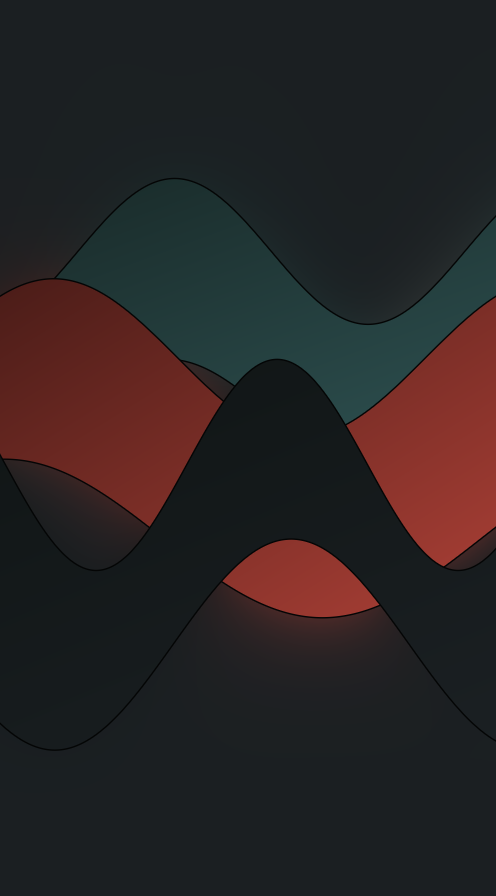
A Shadertoy shader for this background:

```glsl
// Three overlapping wavy ribbons in teal, red and near-black with soft glows on a dark ground.

// Signed distance above a cosine edge, in canvas heights; x and crest in canvas widths.
float waveDistance(vec2 p, float crest, float halfPeriod, float middle, float amplitude) {
    float k = 3.14159265 / halfPeriod;
    float phase = k * (p.x - crest);
    float slope = amplitude * k * sin(phase) * iResolution.y / iResolution.x;
    return (p.y - middle - amplitude * cos(phase)) / sqrt(1.0 + slope * slope);
}

// Positive outside the ribbon, negative inside.
float ribbon(float aboveTop, float aboveBottom) {
    return max(aboveTop, -aboveBottom);
}

vec3 addGlow(vec3 base, vec3 glow, float d) {
    return mix(base, glow, 0.38 * exp(-28.0 * max(d, 0.0)));
}

// Filled ribbon with a thin dark outline.
vec3 addRibbon(vec3 base, vec3 fill, float d) {
    float pixel = 1.0 / iResolution.y;
    vec3 color = mix(base, fill, clamp(0.5 - d / pixel, 0.0, 1.0));
    float outline = clamp((0.0008 - abs(d)) / pixel + 0.5, 0.0, 1.0);
    return mix(color, vec3(0.015, 0.02, 0.02), outline);
}

void mainImage(out vec4 fragColor, in vec2 fragCoord) {
    vec2 p = fragCoord / iResolution.xy;

    // Ribbon shapes
    float teal = ribbon(waveDistance(p, 0.352, 0.390, 0.7194, 0.0814),
                        waveDistance(p, 0.338, 0.390, 0.5430, 0.0560));
    float red = ribbon(waveDistance(p, 0.108, 0.500, 0.6007, 0.0882),
                       waveDistance(p, 0.009, 0.641, 0.3990, 0.0885));
    float dark = ribbon(waveDistance(p, 0.5587, 0.365, 0.4811, 0.1178),
                        waveDistance(p, 0.5870, 0.4765, 0.2806, 0.1178));

    // Diagonal gradients, brighter toward the lower right
    float tealShade = clamp(0.45 * p.x + 2.2 * (0.80 - p.y), 0.0, 1.0);
    float redShade = clamp(0.55 * p.x + 1.6 * (0.69 - p.y), 0.0, 1.0);
    float darkShade = clamp(0.35 * p.x + 1.5 * (0.60 - p.y), 0.0, 1.0);
    vec3 tealColor = mix(vec3(0.095, 0.16, 0.155), vec3(0.17, 0.30, 0.30), tealShade);
    vec3 redColor = mix(vec3(0.29, 0.11, 0.093), vec3(0.62, 0.23, 0.195), redShade);
    vec3 darkColor = mix(vec3(0.06, 0.08, 0.08), vec3(0.105, 0.125, 0.137), darkShade);

    // Ground and glows behind every ribbon
    vec3 color = vec3(0.105, 0.123, 0.134);
    color = addGlow(color, tealColor, teal);
    color = addGlow(color, redColor, red);
    color = addGlow(color, darkColor, dark);

    // Ribbons from back to front
    color = addRibbon(color, tealColor, teal);
    color = addRibbon(color, redColor, red);
    color = addRibbon(color, darkColor, dark);

    fragColor = vec4(color, 1.0);
}
```
